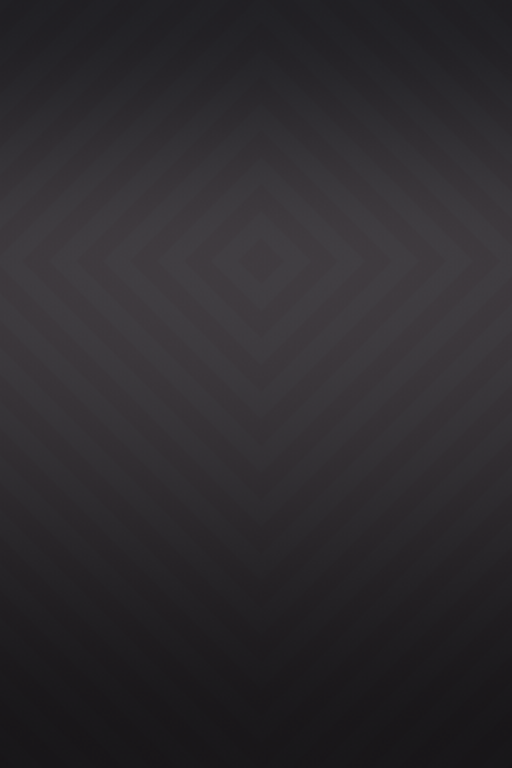
Reproduce this background procedurally as a Shadertoy shader.

```glsl
#define CENTER vec2(0.51, 0.66)
#define RING_PERIOD 0.1055
#define RING_START 0.045
#define RING_CONTRAST 0.011
#define WEAVE_COUNT 128.0
#define WEAVE_CONTRAST 0.003
#define GRAIN 0.003
#define SIDE_SHADE 0.010

const vec3 TOP_COLOR = vec3(0.132, 0.128, 0.143);
const vec3 GLOW_COLOR = vec3(0.252, 0.238, 0.254);
const vec3 BOTTOM_COLOR = vec3(0.098, 0.091, 0.101);
const vec3 RING_TINT = vec3(0.45, 1.0, 0.95);

float hash(vec2 p) {
    p = fract(p * vec2(0.1031, 0.1130));
    p += dot(p, p.yx + 33.33);
    return fract((p.x + p.y) * p.x * 7.0);
}

// Vertical glow, brightest at the height of the diamond centre
vec3 backdrop(float height) {
    float above = smoothstep(CENTER.y, 1.0, height);
    float below = 1.0 - smoothstep(0.0, CENTER.y, height);
    vec3 color = mix(GLOW_COLOR, TOP_COLOR, above);
    return mix(color, BOTTOM_COLOR, below);
}

// Nested diamond bands: 1 on light rings, 0 on dark ones
float diamondRings(vec2 p, float pixel) {
    float radius = abs(p.x) + abs(p.y);
    float phase = fract((radius - RING_START) / RING_PERIOD);
    float edgeDistance = (0.25 - abs(phase - 0.25)) * RING_PERIOD;
    // The far side of the period wraps round to the next ring
    edgeDistance = max(edgeDistance, (phase - 1.0) * RING_PERIOD);
    float softness = 1.5 * pixel + 0.001;
    return smoothstep(-softness, softness, edgeDistance);
}

void mainImage(out vec4 fragColor, in vec2 fragCoord) {
    vec2 uv = fragCoord / iResolution.xy;
    vec2 fromCenter = (fragCoord - CENTER * iResolution.xy) / iResolution.x;
    float pixel = 1.0 / iResolution.x;

    vec3 color = backdrop(uv.y);

    // Rings fade with the light around them
    float light = color.g / GLOW_COLOR.g;
    float ring = diamondRings(fromCenter, pixel) - 0.5;
    color += RING_TINT * ring * RING_CONTRAST * light;

    // Faint shading toward both sides
    float side = abs(uv.x - 0.5) * 2.0;
    color -= SIDE_SHADE * side * side * light;

    // Fine cloth weave and grain
    vec2 thread = uv * WEAVE_COUNT * vec2(1.0, iResolution.y / iResolution.x);
    float weave = sin(thread.x * 6.2832) * (0.6 + 0.4 * sin(thread.y * 3.1416));
    color += weave * WEAVE_CONTRAST * 0.5 * light;
    color += (hash(floor(thread * 2.0)) - 0.5) * GRAIN;

    fragColor = vec4(color, 1.0);
}
```
